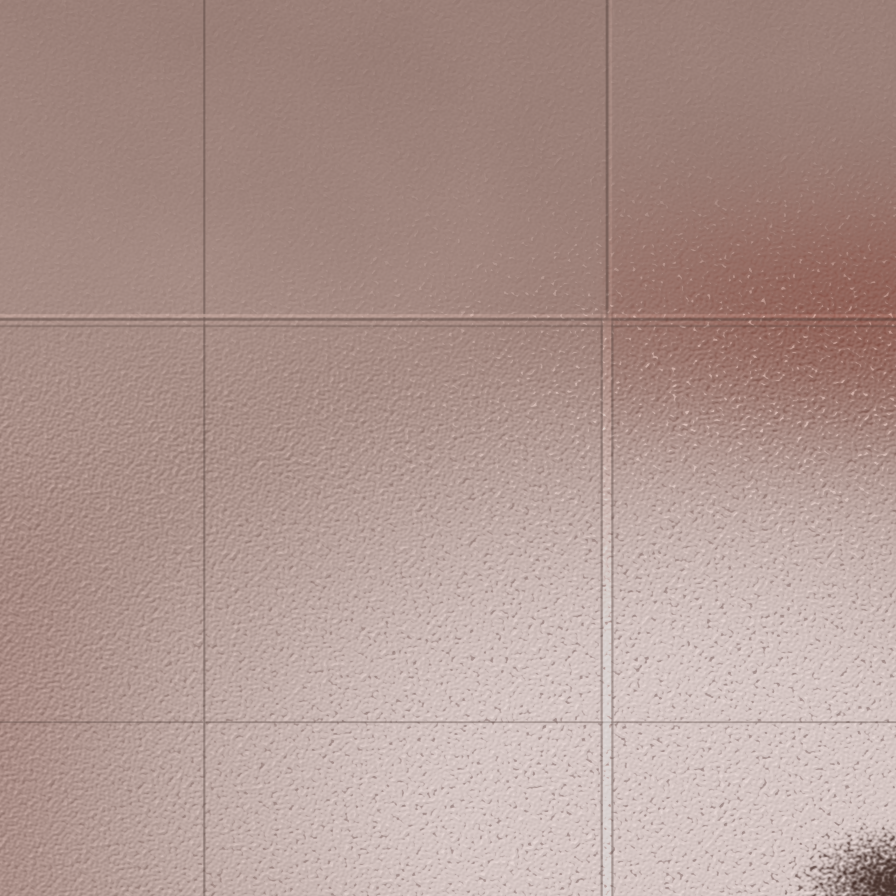
This texture is drawn by a Shadertoy shader. Its source:

```glsl
const float PERIOD = 0.4495;
const vec2 FIRST_JOINT = vec2(0.228, 0.194);

const vec3 MATTE_TOP = vec3(0.605, 0.500, 0.470);
const vec3 MATTE_LOW = vec3(0.660, 0.560, 0.530);
const vec3 SHEEN = vec3(0.835, 0.775, 0.765);
const vec3 RED_GLOW = vec3(0.560, 0.365, 0.325);
const vec3 ROSE = vec3(0.640, 0.500, 0.475);
const vec3 SHADOW = vec3(0.210, 0.120, 0.095);
const vec3 JOINT_DARK = vec3(0.420, 0.320, 0.290);

float hash(vec2 cell) {
    uvec2 q = uvec2(ivec2(cell)) * uvec2(1597u, 3571u);
    uint n = (q.x ^ (q.y << 8u) ^ q.y) * 48271u;
    n = (n ^ (n >> 15u)) * 73471u;
    n = (n ^ (n >> 13u)) * 60493u;
    return float((n >> 8u) & 65535u) / 65535.0;
}

float cornerSlope(vec2 cell, vec2 offset) {
    float angle = 6.28318 * hash(cell);
    return dot(vec2(cos(angle), sin(angle)), offset);
}

float gradientNoise(vec2 p) {
    vec2 i = floor(p), f = fract(p);
    vec2 u = f * f * f * (f * (f * 6.0 - 15.0) + 10.0);
    vec2 e = vec2(1.0, 0.0);
    float low = mix(cornerSlope(i, f), cornerSlope(i + e, f - e), u.x);
    float high = mix(cornerSlope(i + e.yx, f - e.yx),
                     cornerSlope(i + e.xx, f - e.xx), u.x);
    return mix(low, high, u.y);
}

// Two turned layers hide the direction of the lattice
float grainHeight(vec2 p) {
    vec2 turned = mat2(0.8, 0.6, -0.6, 0.8) * p;
    return gradientNoise(turned) + 0.6 * gradientNoise(p * 0.57 + 37.0);
}

float glow(vec2 p, vec2 center, vec2 radius) {
    vec2 d = (p - center) / radius;
    return exp(-dot(d, d));
}

float stroke(float d, float halfWidth, float blur) {
    return 1.0 - smoothstep(halfWidth - blur, halfWidth + blur, abs(d));
}

// Broad sheen over the matte glaze
float sheenAmount(vec2 p) {
    float d = length((p - vec2(0.77, 0.08)) / vec2(0.77, 0.52));
    return 1.0 - smoothstep(0.28, 1.14, d);
}

vec3 glaze(vec2 p, float sheen, float grain) {
    float cloud = gradientNoise(p * 7.0) + 0.5 * gradientNoise(p * 16.0);
    vec3 color = mix(MATTE_LOW, MATTE_TOP, smoothstep(0.5, 1.0, p.y + 0.18 * (p.x - 0.3)));
    color += 0.012 * cloud;
    color = mix(color, ROSE, 0.45 * glow(p, vec2(0.0, 0.2), vec2(0.12, 0.28)));
    color = mix(color, SHEEN, sheen);
    float red = glow(p, vec2(1.0, 0.655), vec2(0.36, 0.13));
    red *= mix(0.4, 1.0, smoothstep(0.665, 0.69, p.x));
    return mix(color, RED_GLOW, clamp(red * (0.85 + 0.3 * grain), 0.0, 1.0));
}

// Pitted relief, changing from fine mottling to glossy dark pits
vec3 addRelief(vec3 color, vec2 p, float sheen, float grain, float slope) {
    float gloss = smoothstep(0.72, 0.5, p.y);
    color += slope * mix(0.028, 0.095, gloss) * (1.0 - 0.4 * sheen);
    color += 0.025 * grain * (1.0 - gloss);
    float pits = smoothstep(0.2, 0.7, grain);
    color -= pits * vec3(0.16, 0.18, 0.18) * mix(0.12, 1.0, sheen);
    float sparkle = smoothstep(0.3, 0.7, -grain);
    float sparkleZone = glow(p, vec2(0.9, 0.6), vec2(0.4, 0.16));
    return color + sparkle * (0.03 + 0.14 * sparkleZone);
}

vec3 drawJoints(vec3 color, vec2 p, float pixel) {
    vec2 grid = (p - FIRST_JOINT) / PERIOD;
    vec2 index = round(grid);
    vec2 d = (grid - index) * PERIOD;
    vec2 wide = mod(index, 2.0);
    vec3 light = min(color * 1.13 + 0.02, vec3(0.87));
    vec3 dark = mix(color * 0.74, JOINT_DARK, 0.35);

    // Narrow joints
    vec2 narrow = vec2(stroke(d.x, 0.0012, pixel), stroke(d.y, 0.0009, pixel));
    narrow *= 1.0 - wide;
    color = mix(color, dark, 0.75 * max(narrow.x, narrow.y));

    // Wide horizontal joint: bright lip, dark groove, soft lower edge
    color = mix(color, light, wide.y * 0.8 * stroke(d.y - 0.0042, 0.0017, pixel));
    color = mix(color, dark, wide.y * 0.75 * stroke(d.y, 0.0014, pixel));
    color = mix(color, light, wide.y * 0.3 * stroke(d.y + 0.0038, 0.0014, pixel));
    color = mix(color, dark, wide.y * 0.5 * stroke(d.y + 0.0075, 0.0011, pixel));

    // Wide vertical joint: a groove above, a pale double-edged strip below
    float upper = smoothstep(0.63, 0.66, p.y);
    float lower = wide.x * (1.0 - upper);
    upper *= wide.x;
    color = mix(color, dark, upper * 0.75 * stroke(d.x, 0.0015, pixel));
    color = mix(color, light, upper * 0.5 * stroke(d.x - 0.0042, 0.0014, pixel));
    color = mix(color, light, lower * 0.5 * stroke(d.x, 0.0045, pixel));
    return mix(color, dark, lower * 0.65 * stroke(abs(d.x) - 0.0060, 0.0012, pixel));
}

void mainImage(out vec4 fragColor, in vec2 fragCoord) {
    vec2 p = fragCoord / iResolution.xy;
    vec2 grainPos = p * vec2(225.0, 255.0);
    float grain = grainHeight(grainPos);
    float slope = grainHeight(grainPos + vec2(-0.3, 0.45)) - grain;
    float sheen = sheenAmount(p);
    vec3 color = glaze(p, sheen, grain);
    color = addRelief(color, p, sheen, grain, slope);
    float corner = length((p - vec2(1.01, 0.01)) / vec2(0.13, 0.075)) - 0.5 * grain;
    color = mix(color, SHADOW, 0.85 * (1.0 - smoothstep(0.05, 1.0, corner)));
    color = drawJoints(color, p, 0.9 / iResolution.y);
    fragColor = vec4(clamp(color, 0.0, 1.0), 1.0);
}
```
